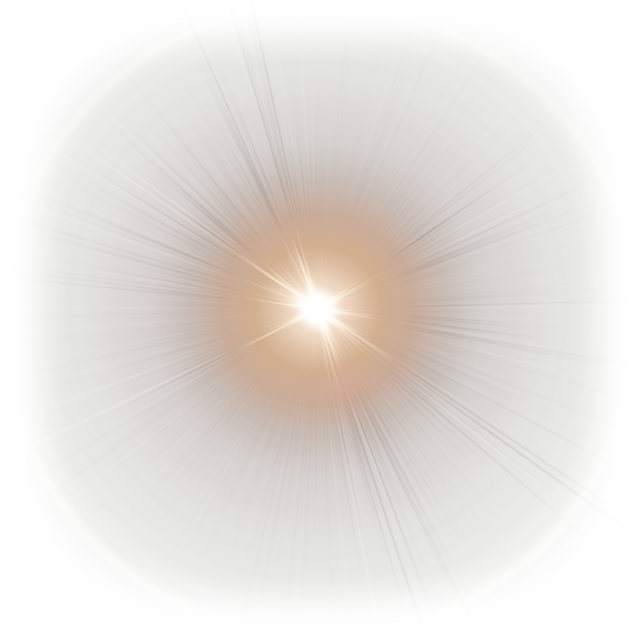
This background is drawn by a three.js fragment shader. Its source:

```glsl
// A white-hot star burst on a tan halo that cools to grey and fades to white.
// A radial colour ramp gives the halo; 1D cellular noise around the angle
// scatters fine needles, gathered into bundles by a few angular lobes.
varying vec2 vUv;

const float TAU = 6.283185;
const vec2 STAR = vec2(0.496, 0.517);

float hash(float n) {
  return fract(sin(n * 12.9898 + 4.13) * 4375.85);
}

// Linear ramp step from the current colour to the next stop.
vec3 stop(vec3 current, vec3 next, float from, float to, float r) {
  return mix(current, next, clamp((r - from) / (to - from), 0.0, 1.0));
}

// Soft bump around one direction, in degrees.
float lobe(float angle, float centre, float width) {
  float d = mod(angle * 360.0 / TAU - centre + 180.0, 360.0) - 180.0;
  return exp(-d * d / (width * width));
}

float bundles(float angle) {
  float sum = lobe(angle, 145.0, 13.0);
  sum += 0.85 * lobe(angle, 108.0, 12.0);
  sum += 0.75 * lobe(angle, 30.0, 9.0);
  sum += lobe(angle, -35.0, 8.0);
  sum += 0.85 * lobe(angle, -70.0, 12.0);
  sum += 0.65 * lobe(angle, 206.0, 7.0);
  sum += 0.55 * lobe(angle, 170.0, 9.0);
  sum += 0.45 * lobe(angle, -7.0, 9.0);
  return min(sum, 1.0);
}

// One jittered needle per angular cell, each with its own strength and reach.
float needles(float angle, float r, float count, float seed, vec2 reachRange) {
  float t = angle / TAU * count;
  float cell = floor(t);
  float width = 0.13 * TAU / count + 0.0007 / max(r, 0.01);
  float sum = 0.0;
  for (int i = -1; i <= 1; i++) {
    float neighbour = cell + float(i);
    float id = mod(neighbour, count) + seed * 311.0;
    float d = (t - neighbour - hash(id)) * TAU / count;
    float pick = hash(id + 71.3);
    float reach = mix(reachRange.x, reachRange.y, pick * pick);
    float strength = 0.25 + 0.75 * hash(id + 157.7);
    sum += strength * exp(-d * d / (width * width))
         * (1.0 - smoothstep(0.35 * reach, reach, r));
  }
  return sum;
}

vec3 halo(float r) {
  vec3 c = vec3(0.91, 0.80, 0.70);
  c = stop(c, vec3(0.82, 0.68, 0.56), 0.045, 0.10, r);
  c = stop(c, vec3(0.79, 0.68, 0.61), 0.10, 0.15, r);
  c = stop(c, vec3(0.79, 0.74, 0.715), 0.15, 0.20, r);
  c = stop(c, vec3(0.835, 0.82, 0.81), 0.20, 0.26, r);
  c = stop(c, vec3(0.885, 0.885, 0.88), 0.26, 0.36, r);
  c = stop(c, vec3(0.92, 0.92, 0.915), 0.36, 0.45, r);
  c = stop(c, vec3(0.965), 0.45, 0.52, r);
  return stop(c, vec3(1.0), 0.52, 0.60, r);
}

// Fade to the border along a rounded square.
float borderFade(vec2 p) {
  vec2 q = p * p;
  float rounded = sqrt(sqrt(dot(q, q)));
  return smoothstep(0.39, 0.49, rounded);
}

void main() {
  vec2 p = vUv - STAR;
  float r = length(p);
  float angle = atan(p.y, p.x);
  float bundle = bundles(angle);
  float fade = borderFade(vUv - vec2(0.5, 0.502));

  // Halo, with a rosy spot and faint concentric bands.
  vec3 color = halo(r);
  float rosy = length(vUv - vec2(0.541, 0.394)) / 0.028;
  color = mix(color, vec3(0.86, 0.67, 0.61), 0.5 * exp(-rosy * rosy));
  float bands = sin(r * 190.0) + 0.6 * sin(r * 317.0 + 1.4);
  color += 0.002 * bands * smoothstep(0.25, 0.4, r);
  float rim = (length(vUv - 0.5) - 0.495) / 0.008;
  color += vec3(0.022, 0.021, 0.016) * exp(-rim * rim);
  color = mix(color, vec3(1.0), fade);

  // Grey and pale streaks leaving the halo.
  float dark = needles(angle, r, 150.0, 1.0, vec2(0.25, 0.55))
             + needles(angle, r, 270.0, 2.0, vec2(0.25, 0.72));
  float pale = needles(angle, r, 210.0, 3.0, vec2(0.25, 0.60));
  float outer = smoothstep(0.10, 0.22, r) * mix(1.0, 0.3, fade);
  color -= dark * (0.016 + 0.085 * bundle) * outer * vec3(0.92, 1.0, 1.0);
  color += pale * (0.014 + 0.05 * bundle) * outer;

  // Warm bright spikes around the core.
  vec2 reach = vec2(0.05, 0.12) + vec2(0.04, 0.08) * bundle;
  float spikes = needles(angle, r, 90.0, 5.0, reach)
               + 0.8 * needles(angle, r, 170.0, 6.0, reach);
  float spikeMix = clamp(spikes * (0.08 + 0.85 * bundle), 0.0, 0.9);
  color = mix(color, vec3(1.0, 0.95, 0.86), spikeMix);

  // White core and its close glow.
  float core = 1.0 - smoothstep(0.016, 0.042 + 0.018 * bundle, r);
  float glow = 0.55 * exp(-r * r / 0.0022);
  color = mix(color, vec3(1.0, 0.97, 0.92), glow);
  color = mix(color, vec3(1.0), core);

  gl_FragColor = vec4(clamp(color, 0.0, 1.0), 1.0);
}
```
